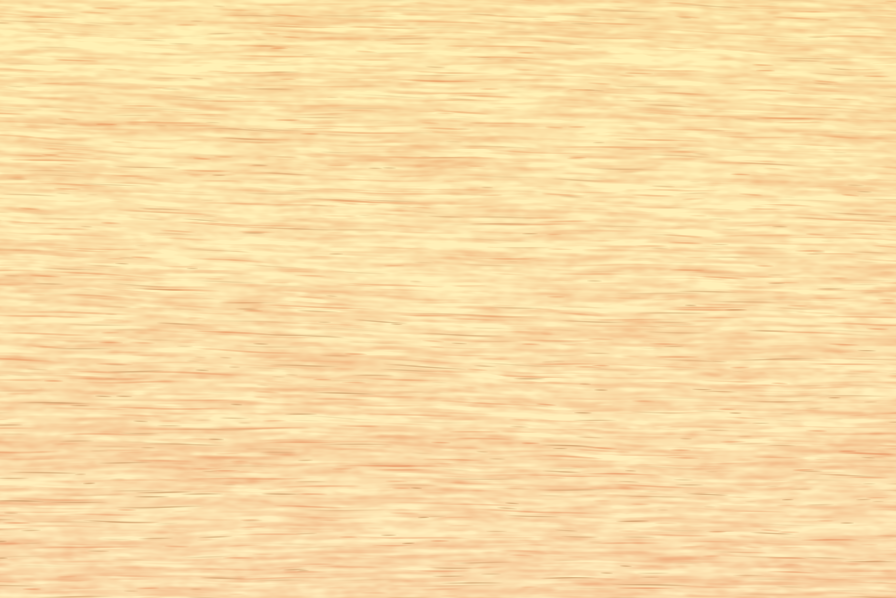
Write a WebGL 2 fragment shader that draws this texture.

```glsl
#version 300 es
precision highp float;
// Pale oak veneer: fine horizontal grain, thin warm fibres and short dark pores.

#define FINE_CELL vec2(0.065, 0.0052)
#define MID_CELL vec2(0.26, 0.0100)
#define BAND_CELL vec2(0.8, 0.045)
#define FIBRE_CELL vec2(0.13, 0.0088)
#define PORE_CELL vec2(0.085, 0.012)
#define FINE_GAIN 0.36
#define MID_GAIN 0.20
#define BAND_GAIN 0.08
#define GRAIN_SLOPE 0.024
#define DARK_WOOD vec3(0.957, 0.752, 0.540)
#define LIGHT_WOOD vec3(1.0, 0.932, 0.716)
#define PORE_WOOD vec3(0.74, 0.53, 0.33)

uniform vec2 u_resolution;
out vec4 fragColor;

vec3 hash3(vec2 cell, float seed) {
    vec3 v = fract(vec3(cell.xyx + seed) * vec3(0.1031, 0.1030, 0.0973));
    v += dot(v, v.yxz + 33.33);
    return fract((v.xxy + v.yzz) * v.zyx);
}

// Cellular noise: signed soft spots, stretched to the cell size
float streaks(vec2 p, vec2 size, float seed) {
    vec2 g = p / size;
    float row = floor(g.y), sum = 0.0;
    for (int j = -1; j <= 1; j++) {
        float r = row + float(j);
        float x = g.x + 7.0 * hash3(vec2(r, 3.0), seed).x;
        for (int i = -1; i <= 1; i++) {
            vec2 cell = vec2(floor(x) + float(i), r);
            vec3 h = hash3(cell, seed);
            vec2 d = vec2(x, g.y) - cell - h.xy;
            float k = max(0.0, 1.0 - dot(d, d));
            sum += (2.0 * h.z - 1.0) * k * k;
        }
    }
    return sum;
}

// Thin tapered lines, one per chosen cell, of random length and depth
float dashes(vec2 p, vec2 size, float share, float width, float seed) {
    vec2 g = p / size;
    float row = floor(g.y), depth = 0.0;
    float pixel = 1.0 / u_resolution.y;
    for (int j = -1; j <= 1; j++) {
        float r = row + float(j);
        float x = g.x + 7.0 * hash3(vec2(r, 5.0), seed).y;
        for (int i = -1; i <= 1; i++) {
            vec2 cell = vec2(floor(x) + float(i), r);
            vec3 h = hash3(cell, seed);
            vec3 shape = hash3(cell, seed + 41.0);
            vec2 d = (vec2(x, g.y) - cell - h.xy) * size;
            d.y += 0.04 * (shape.z - 0.4) * d.x;
            float halfLength = size.x * mix(0.12, 0.9, shape.x * shape.x);
            float taper = max(0.0, 1.0 - pow(d.x / halfLength, 2.0));
            float line = 1.0 - smoothstep(0.2 * width, width + 0.7 * pixel, abs(d.y));
            float strength = step(1.0 - share, h.z) * mix(0.2, 1.0, shape.y * shape.y);
            depth = max(depth, line * taper * strength);
        }
    }
    return depth;
}

// Lean and gentle waviness of the fibres
vec2 followGrain(vec2 p) {
    float lean = GRAIN_SLOPE * smoothstep(0.05, 0.5, p.y);
    p.y += lean * (p.x - 0.75);
    p.y += 0.0030 * sin(4.3 * p.x + 7.0 * p.y + 0.8);
    p.y += 0.0010 * sin(17.0 * p.x + 31.0 * p.y);
    p.y += 0.0005 * sin(39.0 * p.x - 53.0 * p.y);
    return p;
}

void main() {
    vec2 p = gl_FragCoord.xy / u_resolution.y;
    vec2 q = followGrain(p);

    // Broad tone: lighter toward the top, with bands near the bottom
    float tone = 0.67 + 0.17 * (p.y - 0.5);
    tone += 0.10 * cos(26.0 * (q.y - 0.14)) * exp(-3.0 * q.y);

    // Layers of grain from wide to narrow, then a fine fleck
    tone += BAND_GAIN * streaks(q, BAND_CELL, 11.0);
    tone += MID_GAIN * streaks(q, MID_CELL, 23.0);
    tone += FINE_GAIN * streaks(q, FINE_CELL, 37.0);
    tone += 0.16 * streaks(q, vec2(0.017, 0.0048), 53.0);

    // Thin broken fibres: many dark ones, some light ones
    tone -= 0.80 * dashes(q, FIBRE_CELL, 0.75, 0.0014, 83.0);
    tone += 0.30 * dashes(q, FIBRE_CELL, 0.50, 0.0014, 97.0);

    vec3 color = mix(DARK_WOOD, LIGHT_WOOD, clamp(tone, -0.45, 1.04));
    color += (0.5 - p.y) * vec3(0.0, -0.012, 0.035);

    // Pores are deeper in the lower part
    float depth = dashes(q, PORE_CELL, 0.4, 0.0011, 71.0);
    depth *= mix(0.52, 0.28, smoothstep(0.2, 0.9, p.y));
    color = mix(color, PORE_WOOD, depth);
    fragColor = vec4(clamp(color, 0.0, 1.0), 1.0);
}
```
